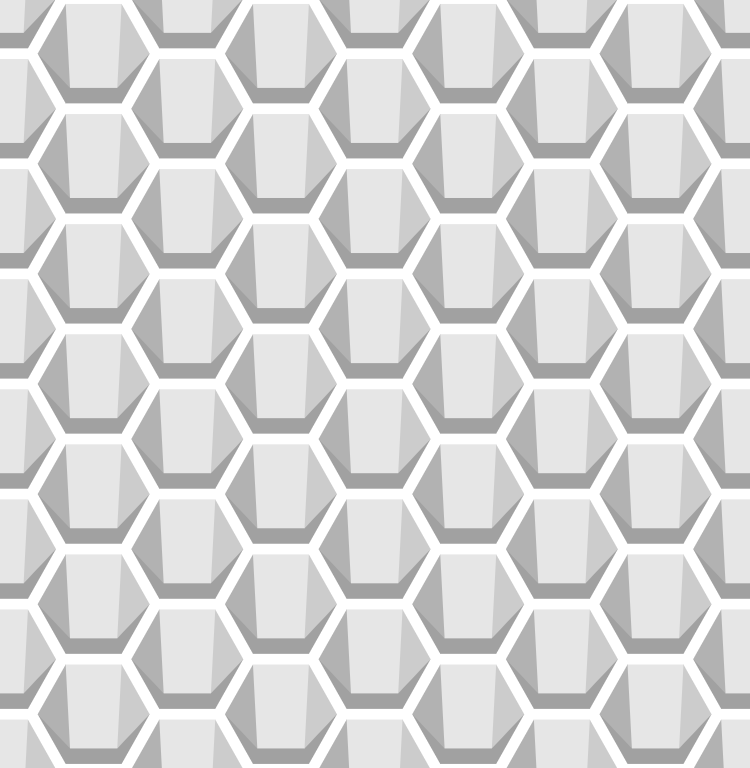
A WebGL 2 fragment shader for this pattern:

```glsl
#version 300 es
precision highp float;
// Honeycomb of flat-topped grey cells on white, each cut like a faceted block:
// a pale tapering front, a shaded left and right side and a dark underside.
// Cells come from staggered columns; faces come from signed line distances.

uniform vec2 u_resolution;
out vec4 fragColor;

const float ROWS = 6.976;           // cells along the canvas height
const float COLUMN_PITCH = 0.8506;  // column spacing, in cell heights

// Corners of the right half of a cell; the left half is mirrored.
const vec2 SIDE_CORNER = vec2(0.5086, 0.0);
const vec2 TOP_CORNER = vec2(0.254, 0.4515);
const vec2 FRONT_CORNER = vec2(0.2145, -0.311);

// Signed distance to the line a-b, positive on its left.
float lineDistance(vec2 p, vec2 a, vec2 b) {
    vec2 along = normalize(b - a);
    vec2 offset = p - a;
    return along.x * offset.y - along.y * offset.x;
}

// Distance to the hexagon outline, positive inside.
float hexagon(vec2 p) {
    p = abs(p);
    return min(TOP_CORNER.y - p.y, lineDistance(p, SIDE_CORNER, TOP_CORNER));
}

// Position relative to the nearest cell centre in the given column.
vec2 cellPosition(vec2 p, float column) {
    float y = p.y + 0.0115 - 0.5 * mod(column, 2.0);
    return vec2(p.x - column * COLUMN_PITCH, fract(y + 0.5) - 0.5);
}

float coverage(float distance, float pixel) {
    return clamp(distance / pixel + 0.5, 0.0, 1.0);
}

void main() {
    float pixel = ROWS / u_resolution.y;
    vec2 p = gl_FragCoord.xy * pixel;

    // Neighbouring columns interlock, so keep the deeper of the two cells.
    float column = floor(p.x / COLUMN_PITCH);
    vec2 cell = cellPosition(p, column);
    vec2 nextCell = cellPosition(p, column + 1.0);
    if (hexagon(nextCell) > hexagon(cell)) cell = nextCell;

    // Facet edges, measured in the mirrored half.
    vec2 halfCell = vec2(abs(cell.x), cell.y);
    float front = lineDistance(halfCell, FRONT_CORNER, TOP_CORNER);
    float aboveBase = min(cell.y - FRONT_CORNER.y,
                          lineDistance(halfCell, FRONT_CORNER, SIDE_CORNER));

    // Faces, then the white gaps between cells.
    vec3 side = vec3(cell.x < 0.0 ? 0.70 : 0.80);
    vec3 upper = mix(side, vec3(0.90), coverage(front, pixel));
    vec3 block = mix(vec3(0.63), upper, coverage(aboveBase, pixel));
    vec3 color = mix(vec3(1.0), block, coverage(hexagon(cell), pixel));
    fragColor = vec4(color, 1.0);
}
```
